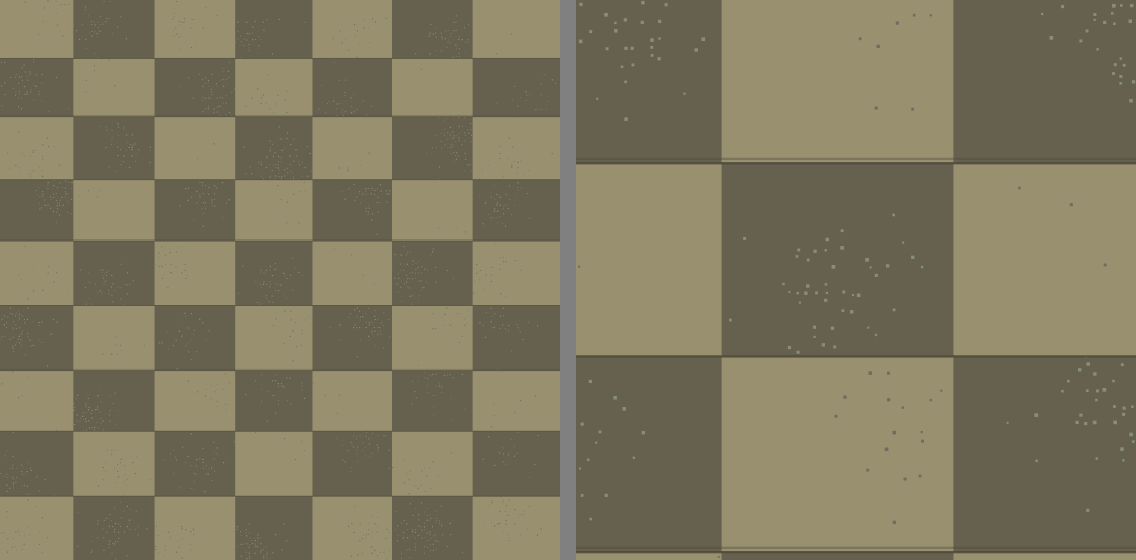
Left: the whole. Right: its middle third, enlarged.
Give the GLSL for this pattern, as a WebGL 2 fragment shader.

```glsl
#version 300 es
precision highp float;

#define LIGHT vec3(0.600, 0.565, 0.440)
#define DARK vec3(0.400, 0.378, 0.306)
#define SEAM vec3(0.300, 0.285, 0.225)
#define SPECK_ON_DARK vec3(0.56, 0.60, 0.50)
#define SPECK_ON_LIGHT vec3(0.38, 0.40, 0.36)
#define SEAM_HALF 0.0007
#define SPECK_RADIUS 0.0010
#define SPECK_GRID 192.0
#define CLUSTER_SIZE 0.025

uniform vec2 u_resolution;
out vec4 fragColor;

// Uneven borders of the 7 columns and 9 rows
const float COLUMN[8] = float[8](0.0, 0.131, 0.276, 0.420, 0.558, 0.700, 0.844, 1.0);
const float ROW[10] = float[10](0.0, 0.114, 0.230, 0.338, 0.4545, 0.5695, 0.679, 0.7915, 0.8958, 1.0);

float hash(vec2 p) {
  vec3 q = fract(vec3(p.xyx) * 0.1031);
  q += dot(q, q.yzx + 33.33);
  return fract((q.x + q.y) * q.z);
}

vec2 hash2(vec2 p) {
  return vec2(hash(p + 17.3), hash(p + 61.7));
}

// Share of a pixel covered by a band centred on zero
float band(float d, float halfWidth, float px) {
  return clamp((min(d + 0.5 * px, halfWidth) - max(d - 0.5 * px, -halfWidth)) / px, 0.0, 1.0);
}

// Sign change across a border, smoothed over one pixel
float flip(float d, float px) {
  return clamp(-2.0 * d / px, -1.0, 1.0);
}

// Coverage of the scattered specks belonging to one cell
float specks(vec2 uv, vec2 cell, vec2 low, vec2 high, bool isDark, float px) {
  vec2 center = mix(low, high, 0.15 + 0.7 * hash2(cell * 7.0 + 3.0));
  float amount = hash(cell * 5.0 + 29.0);
  float density = isDark ? mix(0.22, 0.50, amount) : 0.24 * amount * amount + 0.02;

  vec2 slot = floor(uv * SPECK_GRID);
  vec2 dotPos = (slot + 0.25 + 0.5 * hash2(slot)) / SPECK_GRID;
  vec2 offset = (dotPos - center) / CLUSTER_SIZE;
  float chance = density * exp(-0.5 * dot(offset, offset));
  float present = step(hash(slot + 211.0), chance);

  float radius = SPECK_RADIUS * mix(0.6, 1.1, hash(slot + 97.0));
  vec2 d = uv - dotPos;
  return present * band(d.x, radius, px) * band(d.y, radius, px);
}

void main() {
  vec2 uv = gl_FragCoord.xy / u_resolution;
  float px = 1.0 / min(u_resolution.x, u_resolution.y);

  // Checker sign, cell index and seam coverage
  float tone = 1.0;
  float seam = 0.0;
  ivec2 cell = ivec2(0);
  for (int i = 1; i < 7; i++) {
    float d = uv.x - COLUMN[i];
    tone *= flip(d, px);
    cell.x += int(step(0.0, d));
  }
  for (int j = 1; j < 9; j++) {
    float d = uv.y - ROW[j];
    tone *= flip(d, px);
    cell.y += int(step(0.0, d));
    seam = max(seam, band(d, SEAM_HALF, px));
    // Some seams carry a fainter second line
    if (j > 2 && j % 2 == 1) {
      seam = max(seam, 0.45 * band(d - 0.0026, SEAM_HALF, px));
    }
  }

  vec3 color = mix(DARK, LIGHT, 0.5 + 0.5 * tone);

  // Worn specks
  bool isDark = (cell.x + cell.y) % 2 == 1;
  vec2 low = vec2(COLUMN[cell.x], ROW[cell.y]);
  vec2 high = vec2(COLUMN[cell.x + 1], ROW[cell.y + 1]);
  float wear = specks(uv, vec2(cell), low, high, isDark, px);
  color = mix(color, isDark ? SPECK_ON_DARK : SPECK_ON_LIGHT, 0.8 * wear);

  // Thin horizontal seams
  color = mix(color, SEAM, 0.85 * seam);

  fragColor = vec4(color, 1.0);
}
```
